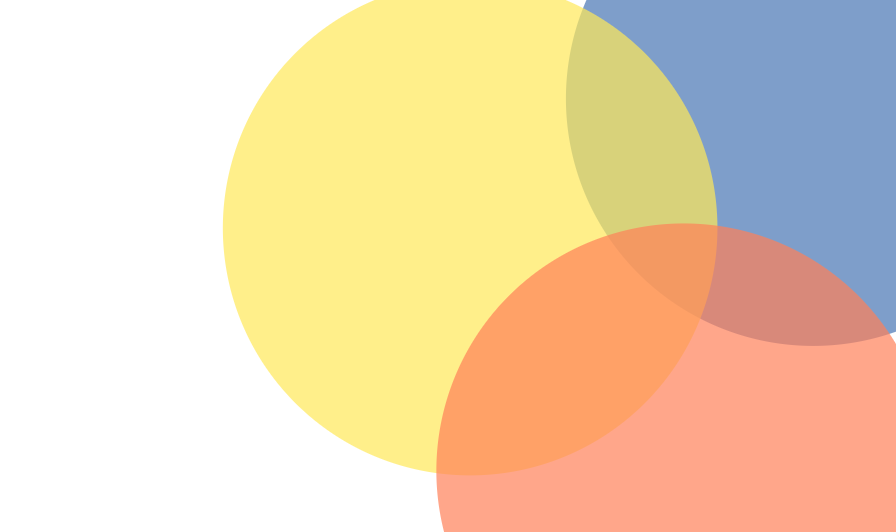
Give the GLSL for this background, as a Shadertoy shader.

```glsl
// Three large translucent discs in blue, yellow and coral overlapping on white.

const vec3 PAPER  = vec3(1.0);
const vec3 BLUE   = vec3(0.278, 0.457, 0.703);
const vec3 YELLOW = vec3(1.0, 0.910, 0.345);
const vec3 CORAL  = vec3(1.0, 0.502, 0.345);

const float RADIUS  = 0.276;  // shared disc radius, in canvas widths
const float OPACITY = 0.7;

// Signed distance to a disc, negative inside
float discDistance(vec2 p, vec2 center, float radius) {
    return length(p - center) - radius;
}

// Lay a translucent disc with a smooth edge over the base colour
vec3 layDisc(vec3 base, vec3 tint, vec2 p, vec2 center, float pixel) {
    float d = discDistance(p, center, RADIUS);
    float coverage = clamp(0.5 - d / pixel, 0.0, 1.0);
    return mix(base, tint, coverage * OPACITY);
}

void mainImage(out vec4 fragColor, in vec2 fragCoord) {
    // Centred coordinates in units of the canvas width
    vec2 p = (fragCoord - 0.5 * iResolution.xy) / iResolution.x;
    float pixel = 1.0 / iResolution.x;

    // Layers from back to front
    vec3 color = PAPER;
    color = layDisc(color, BLUE,   p, vec2(0.4076, 0.1868), pixel);
    color = layDisc(color, YELLOW, p, vec2(0.0247, 0.0423), pixel);
    color = layDisc(color, CORAL,  p, vec2(0.2630, -0.2285), pixel);

    fragColor = vec4(color, 1.0);
}
```
